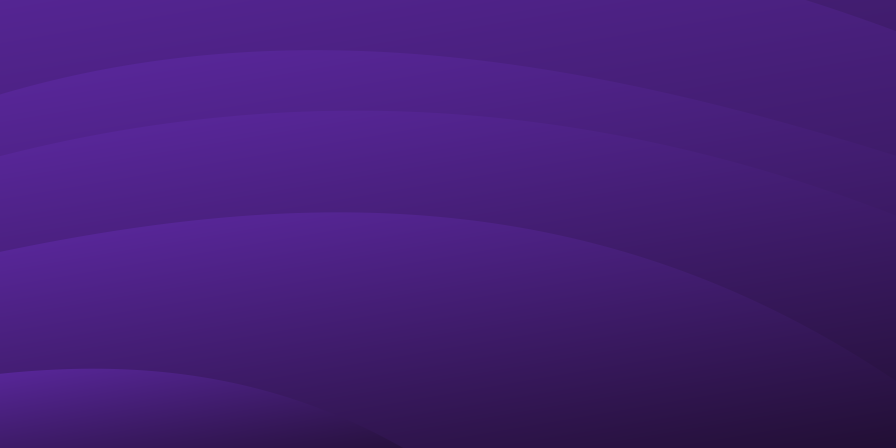
This background is drawn by a WebGL 2 fragment shader. Its source:

```glsl
#version 300 es
precision highp float;
// Stacked purple hills, each fading from a bright crest into deep shade.

#define LIGHT vec3(0.345, 0.150, 0.600)
#define DARK  vec3(0.135, 0.060, 0.210)
#define TILT  0.17   // how much shade grows towards the right

uniform vec2 u_resolution;
out vec4 outColor;

// Gradient running down and slightly right; ramp = (start, length)
vec3 shade(vec2 p, vec2 ramp) {
    float depth = 1.0 - p.y + TILT * p.x;
    return mix(LIGHT, DARK, clamp((depth - ramp.x) / ramp.y, 0.0, 1.0));
}

// Lays a hill over the base; bend = (quadratic, cubic) fall from the crest
vec3 addHill(vec3 base, vec2 p, vec2 crest, vec2 bend, vec2 ramp) {
    float d = p.x - crest.x;
    float height = crest.y - d * d * (bend.x + bend.y * d);
    float slope = d * (2.0 * bend.x + 3.0 * bend.y * d);
    float dist = (height - p.y) / sqrt(1.0 + slope * slope);
    float cover = clamp(dist * u_resolution.y + 0.5, 0.0, 1.0);
    return mix(base, shade(p, ramp), cover);
}

void main() {
    // Height spans 0..1, width follows the aspect ratio
    vec2 p = gl_FragCoord.xy / u_resolution.y;

    // Backdrop, then hills from far to near
    vec3 color = shade(p, vec2(-0.41, 1.82));
    color = addHill(color, p, vec2(0.650, 1.182), vec2(0.138, 0.0), vec2(-0.104, 1.667));
    color = addHill(color, p, vec2(0.703, 0.888), vec2(0.179, -0.03), vec2(0.182, 1.198));
    color = addHill(color, p, vec2(0.794, 0.753), vec2(0.161, 0.0), vec2(0.326, 0.990));
    color = addHill(color, p, vec2(0.755, 0.526), vec2(0.188, 0.044), vec2(0.547, 0.781));
    color = addHill(color, p, vec2(0.208, 0.177), vec2(0.288, 0.118), vec2(0.828, 0.352));

    outColor = vec4(color, 1.0);
}
```
